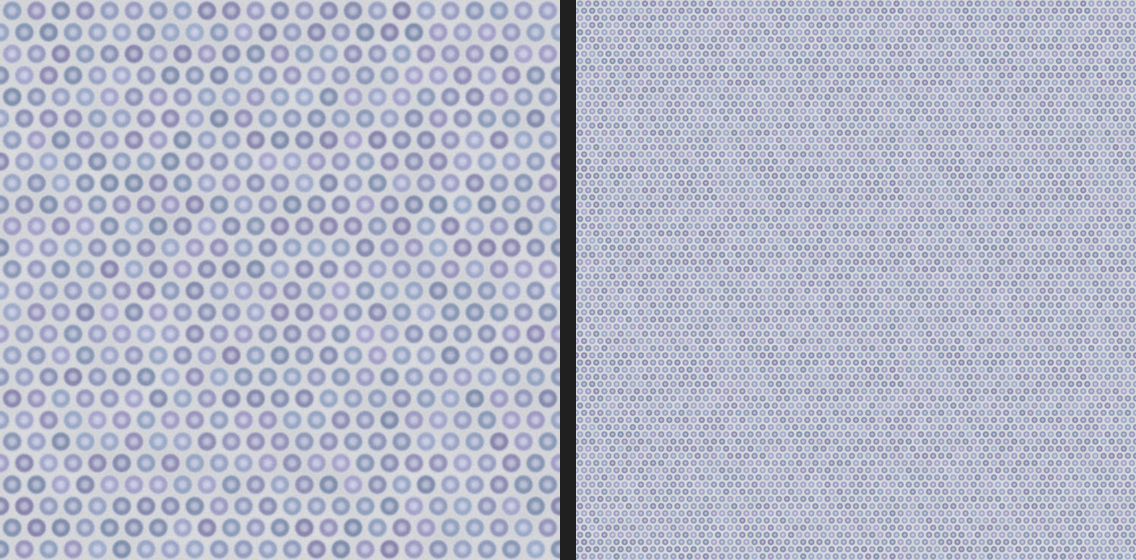
Left: one tile. Right: repeated 3 by 3.
A WebGL 1 fragment shader for this pattern:

```glsl
precision highp float;

uniform vec2 u_resolution;

const vec2 GRID = vec2(23.0, 26.0);      // beads across, rows up (even)
const float RING_RADIUS = 0.27;          // lengths in column widths
const float RING_WIDTH = 0.125;
const float EDGE_INNER = 0.325;
const float EDGE_OUTER = 0.425;
const float HALO_RADIUS = 0.42;
const float HALO_WIDTH = 0.045;
const vec3 GROUND = vec3(0.832, 0.834, 0.838);
const vec3 HALO = vec3(0.81, 0.83, 0.90);
const vec3 CORE = vec3(0.765, 0.780, 0.870);
const vec3 RING_BLUE = vec3(0.565, 0.625, 0.730);
const vec3 RING_VIOLET = vec3(0.605, 0.590, 0.735);
const float TONE_RANGE = 0.13;           // light to dark spread between beads
const float MOTTLE_CELLS = 9.0;
const float MOTTLE_AMOUNT = 0.035;
const float GRAIN_CELLS = 256.0;
const float GRAIN_AMOUNT = 0.035;

vec2 hash2(vec2 p) {
  vec3 q = fract(p.xyx * vec3(0.1031, 0.1030, 0.0973));
  q += dot(q, q.yzx + 33.33);
  return fract((q.xx + q.yz) * q.zy);
}

// Gradient of a lattice point, wrapped to the period
float corner(vec2 cell, vec2 offset, vec2 f, float period) {
  float angle = 6.28318 * hash2(mod(cell + offset, period) + period).x;
  return dot(vec2(cos(angle), sin(angle)), f - offset);
}

float gradientNoise(vec2 uv, float period) {
  vec2 p = uv * period;
  vec2 i = floor(p);
  vec2 f = p - i;
  vec2 w = f * f * f * (f * (f * 6.0 - 15.0) + 10.0);
  float low = mix(corner(i, vec2(0.0, 0.0), f, period),
                  corner(i, vec2(1.0, 0.0), f, period), w.x);
  float high = mix(corner(i, vec2(0.0, 1.0), f, period),
                   corner(i, vec2(1.0, 1.0), f, period), w.x);
  return mix(low, high, w.y);
}

float bell(float x, float width) {
  return exp(-x * x / (width * width));
}

// Nearest bead of the staggered lattice: distance in x, wrapped id in yz
vec3 nearestBead(vec2 uv) {
  vec2 p = uv * GRID;
  vec3 nearest = vec3(10.0, 0.0, 0.0);
  for (int j = -1; j <= 1; j++) {
    float row = floor(p.y) + float(j);
    float shift = 0.5 * mod(row, 2.0);
    float column = floor(p.x - shift + 0.5);
    vec2 d = p - vec2(column + shift, row + 0.5);
    d.y *= GRID.x / GRID.y;
    float dist = length(d);
    if (dist < nearest.x) {
      nearest = vec3(dist, mod(vec2(column, row), GRID));
    }
  }
  return nearest;
}

void main() {
  vec2 uv = gl_FragCoord.xy / u_resolution;
  vec3 bead = nearestBead(uv);
  float r = bead.x;
  vec2 variation = hash2(bead.yz + 7.0);
  float tone = (variation.x - 0.5) * TONE_RANGE;
  float pixel = GRID.x / min(u_resolution.x, u_resolution.y);

  // Mottled ground with a pale halo around each bead
  float mottle = gradientNoise(uv, MOTTLE_CELLS)
               + 0.5 * gradientNoise(uv, 2.0 * MOTTLE_CELLS);
  vec3 color = GROUND + MOTTLE_AMOUNT * mottle;
  color = mix(color, HALO, 0.65 * bell(r - HALO_RADIUS, HALO_WIDTH));

  // Soft ring shading around a light core
  vec3 ring = mix(RING_BLUE, RING_VIOLET, smoothstep(0.1, 0.9, variation.y));
  float shade = r < RING_RADIUS ? bell(r - RING_RADIUS, RING_WIDTH) : 1.0;
  vec3 body = mix(CORE + 0.6 * tone, ring + tone, shade);
  float cover = 1.0 - smoothstep(EDGE_INNER - 0.5 * pixel, EDGE_OUTER + 0.5 * pixel, r);
  color = mix(color, body, cover);

  // Fine grain over everything
  color += GRAIN_AMOUNT * gradientNoise(uv, GRAIN_CELLS);
  gl_FragColor = vec4(clamp(color, 0.0, 1.0), 1.0);
}
```
